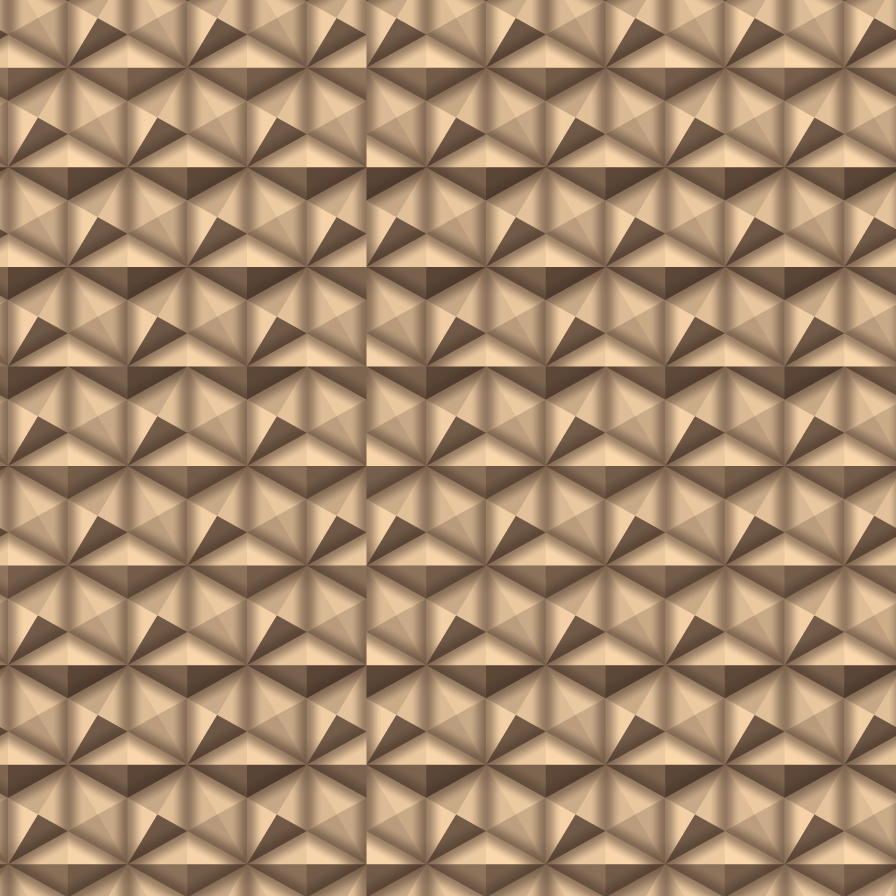
Give the GLSL for this pattern, as a Shadertoy shader.

```glsl
// Interlocking four-sided studs on a triangular lattice, in carved tan relief.

const vec2 REPEATS = vec2(7.5, 9.0);   // lattice columns and rows per canvas
const vec2 JOIN = vec2(0.409, 0.591);  // where the two panel edges meet
const vec3 SHADOW = vec3(0.27, 0.195, 0.15);
const vec3 LIGHT = vec3(0.99, 0.85, 0.68);
const int SAMPLES = 4;

float hash(vec2 p) {
    return fract(sin(dot(p, vec2(127.1, 311.7))) * 43758.5453);
}

// Barycentric weights: x and y are the base corners, z is the apex.
vec3 triangleWeights(vec2 f, bool down) {
    vec2 g = down ? 1.0 - f : f;
    return vec3(1.0 - g.x - g.y, g);
}

// Brightness of the facet that holds the point.
float facetLight(vec3 w, bool down, float row) {
    float low = min(w.x, min(w.y, w.z));
    if (w.z == low) {                        // horizontal stud
        bool first = w.x > w.y;
        if (!down) return first ? 0.90 : 0.98;
        float lift = 0.5 - 0.5 * cos((row - 0.5) * 1.5708);
        return first ? mix(0.10, 0.28, lift) : mix(0.28, 0.40, lift);
    }
    if (w.x == low) {                        // stud leaning left
        bool tip = w.z > w.y;
        if (down) return tip ? 0.72 : 0.90;
        return tip ? 0.82 : 0.64;
    }
    bool tip = w.z > w.x;                    // stud leaning right
    if (down) return tip ? 0.95 : 0.72;
    return tip ? 0.86 : 0.24;
}

// Height above the valleys: 0 on the stud outline, 1 at its peak.
float studHeight(vec3 w) {
    float low = min(w.x, min(w.y, w.z));
    float high = max(w.x, max(w.y, w.z));
    float middle = 1.0 - low - high;
    return 2.0 * (middle - low);
}

vec3 relief(vec2 uv) {
    vec2 p = fract(uv - JOIN) * REPEATS;
    vec2 skewed = vec2(p.x - 0.5 * p.y + 0.5, p.y);
    vec2 cell = floor(skewed);
    vec2 f = skewed - cell;
    bool down = f.x + f.y > 1.0;
    vec3 w = triangleWeights(f, down);

    // Soft occlusion in the valleys and around the star corners
    float valley = mix(0.50, 1.0, smoothstep(0.0, 0.55, studHeight(w)));
    float corner = max(w.x, max(w.y, w.z));
    valley *= 1.0 - 0.25 * smoothstep(0.7, 1.0, corner);

    // Faint tone change from one lattice cell to the next
    float tone = 0.03 * (hash(cell) - 0.5);
    float shade = facetLight(w, down, cell.y) * valley + tone;
    return mix(SHADOW, LIGHT, clamp(shade, 0.0, 1.0));
}

void mainImage(out vec4 fragColor, in vec2 fragCoord) {
    // Average a grid of samples to smooth the facet edges
    vec3 sum = vec3(0.0);
    for (int j = 0; j < SAMPLES; j++) {
        for (int i = 0; i < SAMPLES; i++) {
            vec2 offset = (vec2(i, j) + 0.5) / float(SAMPLES) - 0.5;
            sum += relief((fragCoord + offset) / iResolution.xy);
        }
    }
    fragColor = vec4(sum / float(SAMPLES * SAMPLES), 1.0);
}
```
